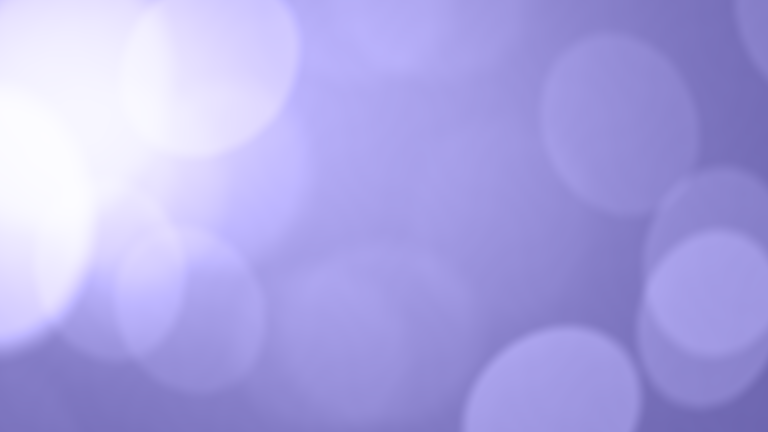
Reproduce this background procedurally as a Shadertoy shader.

```glsl
// Soft violet bokeh: cat-eye light discs over a hazy glow from the upper left.
#define SHADOW_LEVEL 0.415
#define HAZE_GAIN 0.26
#define GLOW_GAIN 0.50
#define CAT_EYE 0.35
#define CRISP_EDGE 0.018
#define FAINT_EDGE 0.036
#define RIM_GAIN 0.06
#define SHOULDER_START 0.80
#define MOTTLE 0.003

// Each disc: centre x, centre y, short radius, brightness (in canvas heights)
const vec4 CRISP_DISCS[8] = vec4[8](
    vec4(0.486, 0.850, 0.190, 0.09), vec4(0.255, 0.375, 0.172, 0.055),
    vec4(0.440, 0.282, 0.168, 0.045), vec4(1.435, 0.711, 0.178, 0.05),
    vec4(1.662, 0.394, 0.172, 0.075), vec4(1.643, 0.262, 0.163, 0.10),
    vec4(1.278, 0.044, 0.182, 0.14), vec4(1.863, 0.954, 0.150, 0.07));

const vec4 FAINT_DISCS[12] = vec4[12](
    vec4(0.140, 0.780, 0.240, 0.10), vec4(-0.02, 0.490, 0.225, 0.26),
    vec4(0.880, 0.225, 0.210, 0.03), vec4(0.741, 0.190, 0.185, 0.025),
    vec4(1.157, 0.490, 0.210, 0.015), vec4(0.521, 0.595, 0.190, 0.04),
    vec4(0.845, 0.977, 0.165, 0.025), vec4(0.995, 1.010, 0.190, 0.025),
    vec4(0.324, 0.560, 0.190, 0.03), vec4(0.231, 0.606, 0.170, 0.03),
    vec4(0.301, 0.330, 0.090, 0.02), vec4(0.046, 0.005, 0.120, 0.025));

float softGlow(vec2 p, vec2 centre, vec2 spread) {
    vec2 q = (p - centre) / spread;
    return exp(-dot(q, q));
}

// Discs are squeezed along the line to the lens centre, more so far from it
float bokehDisc(vec2 p, vec2 lensCentre, vec4 disc, float edge) {
    vec2 offset = disc.xy - lensCentre;
    float reach = length(offset);
    vec2 radial = offset / max(reach, 0.001);
    vec2 d = p - disc.xy;
    vec2 q = vec2(dot(d, radial), dot(d, vec2(-radial.y, radial.x)));
    q.y /= 1.0 + CAT_EYE * reach;
    float r = length(q);
    float fill = 1.0 - smoothstep(-edge, edge, r - disc.z);
    float rim = smoothstep(0.6, 1.0, r / disc.z);
    return disc.w * fill * (1.0 + RIM_GAIN * rim);
}

// Rolls bright levels off gently towards white
float highlightShoulder(float level) {
    float room = 1.0 - SHOULDER_START;
    float excess = max(level - SHOULDER_START, 0.0);
    return min(level, SHOULDER_START) + room * (1.0 - exp(-excess / room));
}

// Violet ramp that saturates to white
vec3 violetRamp(float level) {
    float greenDip = 0.03 * (1.0 - smoothstep(0.85, 1.0, level));
    return clamp(vec3(level, level - greenDip, level + 0.26), 0.0, 1.0);
}

void mainImage(out vec4 fragColor, in vec2 fragCoord) {
    vec2 p = fragCoord / iResolution.y;
    vec2 lensCentre = 0.5 * iResolution.xy / iResolution.y;

    // Broad haze and the strong glow
    float level = SHADOW_LEVEL;
    level += HAZE_GAIN * softGlow(p, vec2(0.78, 0.75), vec2(0.74, 0.75));
    level += GLOW_GAIN * softGlow(p, vec2(0.10, 0.75), vec2(0.40, 0.37));

    // Overlapping light discs
    for (int i = 0; i < CRISP_DISCS.length(); i++)
        level += bokehDisc(p, lensCentre, CRISP_DISCS[i], CRISP_EDGE);
    for (int i = 0; i < FAINT_DISCS.length(); i++)
        level += bokehDisc(p, lensCentre, FAINT_DISCS[i], FAINT_EDGE);

    // Faint mottling from layered sines
    level += MOTTLE * sin(p.x * 61.0 + 2.0 * sin(p.y * 23.0))
                    * sin(p.y * 47.0 + 2.0 * sin(p.x * 31.0));

    fragColor = vec4(violetRamp(highlightShoulder(level)), 1.0);
}
```
